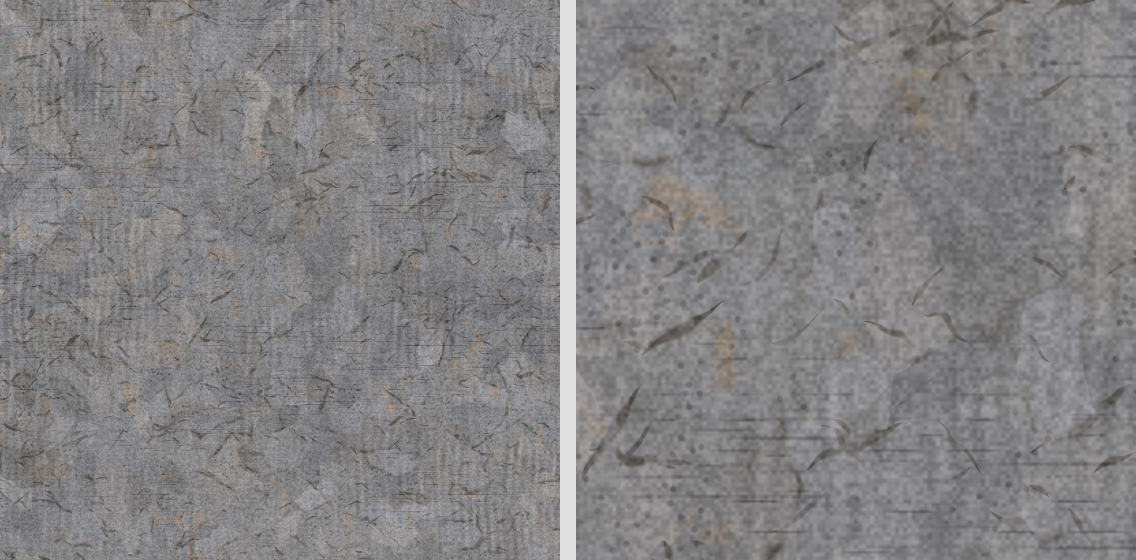
Left, the full canvas; right, a detail of the centre.
Write a Shadertoy shader that draws this texture.

```glsl
const float TAU = 6.28318;
const vec3 COOL_GREY = vec3(0.985, 0.990, 1.030);
const vec3 WARM_GREY = vec3(1.030, 0.996, 0.950);
const vec3 RUST = vec3(1.12, 0.98, 0.84);

vec2 hash2(vec2 p) {
    vec3 q = fract(p.xyx * vec3(0.1031, 0.1030, 0.0973));
    q += dot(q, q.yzx + 33.33);
    return fract((q.xx + q.yz) * q.zy);
}
mat2 rotation(float a) {
    return mat2(cos(a), sin(a), -sin(a), cos(a));
}
float valueNoise(vec2 p) {
    vec2 i = floor(p), f = fract(p);
    f = f * f * (3.0 - 2.0 * f);
    float low = mix(hash2(i).x, hash2(i + vec2(1, 0)).x, f.x);
    float high = mix(hash2(i + vec2(0, 1)).x, hash2(i + 1.0).x, f.x);
    return mix(low, high, f.y);
}
vec2 layeredSines(vec2 p) {
    return sin(p.yx) + 0.6 * sin(p.yx * 2.1 + p * 0.9 + 1.3) + 0.35 * sin(p.yx * 4.3 - p * 1.7 + 4.1);
}
// Distance to the nearest scattered point
float cellular(vec2 p) {
    float nearest = 2.0;
    for (int k = 0; k < 9; k++) {
        vec2 id = floor(p) + vec2(k % 3 - 1, k / 3 - 1);
        nearest = min(nearest, length(p - id - hash2(id)));
    }
    return nearest;
}
// Irregular five-sided chip
float chipDistance(vec2 p, vec2 id) {
    float d = length(p) - 0.55;
    for (int i = 0; i < 5; i++) {
        vec2 h = hash2(id + float(i) * 7.3);
        float a = (float(i) + 0.5 * h.x) * TAU / 5.0;
        d = max(d, dot(p, vec2(cos(a), sin(a))) - mix(0.20, 0.42, h.y));
    }
    return d;
}
// Overlapping chips; surface holds tone, groove and warmth
vec3 layChips(vec3 surface, vec2 uv, float scale, float seed, float pixel) {
    float broken = smoothstep(0.3, 0.55, valueNoise(uv * 34.0 + seed));
    for (int k = 0; k < 9; k++) {
        vec2 id = floor(uv * scale) + vec2(k % 3 - 1, k / 3 - 1);
        vec2 h = hash2(id + seed), g = hash2(id + seed + 51.7);
        vec2 q = uv * scale - id - 0.5 - 0.6 * (h - 0.5);
        q = rotation(g.x * TAU) * q * vec2(0.65, 1.2);
        float d = chipDistance(q, id + seed) / scale;
        float cover = (1.0 - smoothstep(-pixel, pixel, d)) * mix(0.35, 1.0, h.y);
        float side = smoothstep(0.3, 0.9, dot(normalize(q + 1e-4), vec2(0.6, 0.8)));
        float edge = exp(-d * d / 7e-6) * side * broken * smoothstep(0.2, 0.7, h.y);
        vec3 chip = vec3(g.y * 2.0 - 1.0 + q.x, surface.y * 0.5, h.x);
        surface = mix(surface, chip, cover);
        surface.y = max(surface.y, edge);
    }
    return surface;
}
// Short, slightly bent and tapered gouges
float gouges(vec2 p, float seed) {
    float dark = 0.0;
    for (int k = 0; k < 9; k++) {
        vec2 id = floor(p) + vec2(k % 3 - 1, k / 3 - 1);
        vec2 h = hash2(id + seed), g = hash2(id + seed + 17.9);
        float angle = mix(0.1, 1.0, g.x) * (h.x < 0.5 ? 1.0 : -1.0);
        vec2 q = rotation(angle) * (p - id - h);
        q.y += (g.y - 0.6) * q.x * q.x;
        float t = q.x / mix(0.15, 0.6, h.y);
        float width = 0.07 * max(1.0 - t * t, 0.0) + 0.001;
        float stroke = 1.0 - smoothstep(width * 0.3, width, abs(q.y));
        dark = max(dark, stroke * step(abs(t), 1.0) * smoothstep(0.15, 0.7, g.y));
    }
    return dark;
}
// Thin level scratches of random length
float scratches(vec2 uv, float rows, float spans) {
    float row = floor(uv.y * rows);
    vec2 h = hash2(vec2(row, rows));
    float x = uv.x * spans + h.x * 9.0;
    vec2 g = hash2(vec2(floor(x), row));
    float line = 1.0 - smoothstep(0.1, 0.45, abs(fract(uv.y * rows) - 0.5));
    float extent = 1.0 - smoothstep(0.5, 1.0, abs(fract(x) - 0.5) / (0.15 + 0.35 * g.y));
    return line * extent * step(0.78, g.x) * h.y;
}

void mainImage(out vec4 fragColor, in vec2 fragCoord) {
    vec2 uv = fragCoord / iResolution.y;
    float pixel = 1.0 / iResolution.y;
    float jag = valueNoise(uv * 85.0) - 0.5;
    vec2 rough = uv + 0.003 * layeredSines(uv * 45.0) + jag * vec2(0.004, 0.006);
    // Chips and grooves
    vec3 surface = layChips(vec3(0.0, 0.0, 0.5), rough, 6.0, 3.0, pixel);
    surface = layChips(surface, rough, 9.0, 29.0, pixel);
    surface = layChips(surface, rough, 15.0, 71.0, pixel);
    float wear = smoothstep(0.25, 0.6, valueNoise(uv * 130.0));
    float groove = max(gouges(rough * 14.0, 5.0), 0.85 * gouges(rough * 27.0, 43.0));
    groove = max(groove, surface.y) * mix(0.3, 1.0, wear);
    // Upright ripples and level streaks
    float patches = smoothstep(0.3, 0.7, valueNoise(uv * vec2(9.0, 7.0) + 4.0));
    float ripple = sin(uv.x * TAU * 64.0 + 1.2 * sin(uv.y * 31.0 + uv.x * 12.0));
    ripple *= patches * valueNoise(uv * vec2(64.0, 22.0));
    float upright = valueNoise(uv * vec2(150.0, 28.0)) - 0.5;
    float level = valueNoise(uv * vec2(30.0, 360.0)) - 0.5;
    float bands = smoothstep(0.35, 0.75, valueNoise(uv * vec2(4.0, 13.0) + 8.0));
    float scratch = max(scratches(uv, 260.0, 5.0), scratches(uv, 330.0, 21.0)) * bands;
    // Grain and pits
    float grain = valueNoise(uv * 410.0) + 0.35 * valueNoise(uv * 190.0) - 0.675;
    float pit = 1.0 - smoothstep(0.08, 0.22, cellular(uv * 80.0));
    pit *= smoothstep(0.45, 0.75, valueNoise(uv * 30.0 + 2.0));
    float tone = 0.524 + 0.066 * surface.x + 0.006 * layeredSines(uv * 9.0).x;
    tone += 0.045 * ripple + 0.055 * upright + 0.04 * level + 0.12 * grain;
    tone -= 0.17 * groove + 0.11 * scratch + 0.10 * pit;
    // Warm hollows and faint rust
    float warmth = clamp(0.7 * surface.z + 0.6 * groove, 0.0, 1.0);
    vec3 color = tone * mix(COOL_GREY, WARM_GREY, warmth);
    float rust = smoothstep(0.78, 0.95, valueNoise(rough * 26.0 + 3.0)) * wear;
    fragColor = vec4(color * mix(vec3(1.0), RUST, 0.6 * rust), 1.0);
}
```
